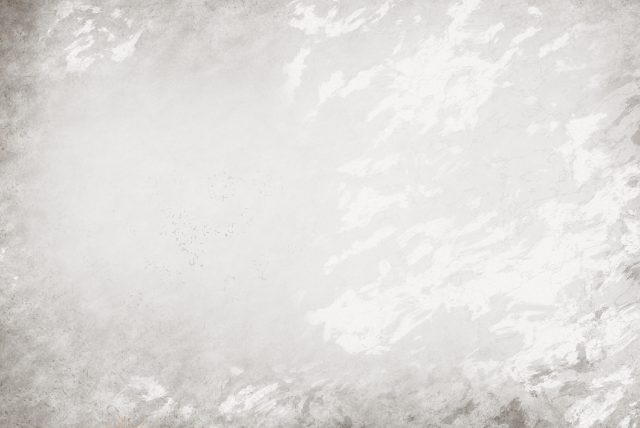
This texture is drawn by a Shadertoy shader. Its source:

```glsl
// Pale weathered plaster with worn white flakes, brushed streaks and grimy edges.

const float PAPER = 0.922;          // tone of the clean middle
const float FLAKE_TONE = 0.962;     // tone of the white flakes
const float STREAK_ANGLE = 0.55;    // slope of the brushed streaks
const float STREAK_STRETCH = 0.55;  // frequency along a streak
const float FLAKE_SCALE = 36.0;
const float GRAIN = 0.034;
const float MOTTLE = 0.20;
const float WARMTH = 0.065;

float hash(vec2 p) {
    vec3 q = fract(vec3(p.xyx) * 0.1031);
    q += dot(q, q.yzx + 33.33);
    return fract((q.x + q.y) * q.z);
}

float noise(vec2 p) {
    vec2 i = floor(p), f = fract(p);
    f = f * f * (3.0 - 2.0 * f);
    return mix(mix(hash(i), hash(i + vec2(1, 0)), f.x),
               mix(hash(i + vec2(0, 1)), hash(i + vec2(1, 1)), f.x), f.y);
}

// Five octaves; each turns only slightly so that streaks keep their slope
float fbm(vec2 p) {
    float sum = 0.0, amp = 0.5, total = 0.0;
    for (int k = 0; k < 5; k++) {
        sum += amp * noise(p);
        total += amp;
        p = mat2(1.94, 0.5, -0.5, 1.94) * p + 17.3;
        amp *= 0.6;
    }
    return sum / total;
}

// Soft elliptical spot: 1 at its centre, fading with radius
float spot(vec2 uv, vec2 centre, vec2 radius) {
    vec2 d = (uv - centre) / radius;
    return exp(-dot(d, d));
}

// Thin lines where a noise field crosses its mean
float veins(vec2 p, float width) {
    return 1.0 - smoothstep(0.0, width, abs(fbm(p) - 0.5));
}

// Broad shading of the wall, darker toward its borders
float shading(vec2 uv) {
    float tone = PAPER;
    tone -= 0.16 * exp(-uv.x / 0.06);
    tone -= 0.08 * exp(-(1.0 - uv.x) / 0.10);
    tone -= 0.18 * exp(-uv.y / 0.13);
    tone -= 0.09 * exp(-(1.0 - uv.y) / 0.12);
    tone -= 0.18 * spot(uv, vec2(0.0, 1.0), vec2(0.08, 0.24));
    tone -= 0.06 * spot(uv, vec2(0.24, 0.93), vec2(0.24, 0.16));
    tone -= 0.06 * spot(uv, vec2(0.14, 0.17), vec2(0.26, 0.17));
    return tone;
}

// Where the white flakes gather
float flakeCover(vec2 uv) {
    float c = 0.95 * spot(uv, vec2(0.65, 0.77), vec2(0.09, 0.11));
    c += 0.70 * spot(uv, vec2(0.72, 0.93), vec2(0.17, 0.12));
    c += 0.50 * spot(uv, vec2(0.49, 0.88), vec2(0.05, 0.18));
    c += 0.65 * spot(uv, vec2(0.59, 0.54), vec2(0.08, 0.13));
    c += 0.68 * spot(uv, vec2(0.57, 0.30), vec2(0.09, 0.13));
    c += 0.62 * spot(uv, vec2(0.92, 0.56), vec2(0.11, 0.22));
    c += 0.85 * spot(uv, vec2(0.98, 0.14), vec2(0.10, 0.19));
    c += 0.45 * spot(uv, vec2(0.80, 0.32), vec2(0.16, 0.26));
    c += 0.52 * spot(uv, vec2(0.14, 0.91), vec2(0.10, 0.09));
    c += 0.48 * spot(uv, vec2(0.01, 0.38), vec2(0.04, 0.09));
    c += 0.42 * spot(uv, vec2(0.34, 0.08), vec2(0.20, 0.08));
    return min(c, 1.0);
}

void mainImage(out vec4 fragColor, in vec2 fragCoord) {
    vec2 uv = fragCoord / iResolution.xy;
    vec2 p = fragCoord / iResolution.y;

    // Streak-aligned, warped coordinates
    float ca = cos(STREAK_ANGLE), sa = sin(STREAK_ANGLE);
    vec2 s = mat2(ca, -sa, sa, ca) * p * vec2(STREAK_STRETCH, 1.0);
    s += 0.03 * (vec2(noise(p * 14.0), noise(p * 14.0 + 41.0)) - 0.5);

    float tone = shading(uv);
    float grime = smoothstep(0.01, 0.20, PAPER - tone);

    // Mottled dirt, strongest along the borders
    tone += (fbm(p * 18.0 + 5.0) - 0.5) * MOTTLE * (0.08 + grime);
    tone += (fbm(s * 60.0 + 9.0) - 0.5) * MOTTLE * (0.12 + 0.9 * grime);

    // A pale haze under small broken flakes
    float cover = flakeCover(uv);
    tone = mix(tone, FLAKE_TONE, 0.38 * cover);
    float field = fbm(s * FLAKE_SCALE + 3.0) + 0.25 * (noise(s * 11.0 + 8.0) - 0.5);
    float flakes = smoothstep(0.60, 0.72, field + 0.22 * cover) * smoothstep(0.05, 0.4, cover);
    tone = mix(tone, FLAKE_TONE, flakes * 0.85);

    // Creases and chipped shadows on the right, in an arc at the lower corner
    float arc = length((uv - vec2(0.68, 0.50)) / vec2(0.31, 0.48));
    float chipZone = 0.9 * exp(-pow((arc - 1.0) / 0.13, 2.0)) * smoothstep(0.65, 0.85, uv.x)
                   * smoothstep(0.60, 0.35, uv.y);
    chipZone += 0.8 * spot(uv, vec2(1.0, 0.70), vec2(0.05, 0.17));
    chipZone += 0.7 * spot(uv, vec2(0.58, 0.02), vec2(0.32, 0.09));
    float chips = smoothstep(0.52, 0.64, fbm(s * 44.0 + 61.0));
    tone -= 0.16 * chips * chipZone;
    float creaseZone = 0.75 * smoothstep(0.42, 0.95, uv.x) + chipZone + 0.3 * cover;
    tone -= 0.04 * veins(s * 26.0 + 27.0, 0.035) * creaseZone;

    // Tiny dark specks left of the middle and in the grimy border
    float speckZone = 0.8 * spot(uv, vec2(0.36, 0.47), vec2(0.10, 0.14)) + grime
                    + 0.5 * spot(uv, vec2(0.22, 0.40), vec2(0.14, 0.16));
    float specks = smoothstep(0.72, 0.92, noise(p * 230.0)) * smoothstep(0.45, 0.65, noise(p * 26.0));
    tone -= 0.10 * specks * speckZone;

    // Fine grain, then a warm tint that grows with darkness
    tone += (noise(p * 280.0) - 0.5) * GRAIN * (0.35 + 2.0 * grime);
    vec3 colour = tone + (1.0 - tone) * WARMTH * vec3(1.0, 0.0, -1.0);

    // Rusty crumbs on the left and lower-left borders
    float rustZone = exp(-uv.x / 0.02) * smoothstep(0.3, 0.7, uv.y) + spot(uv, vec2(0.18, 0.0), vec2(0.12, 0.03));
    colour += smoothstep(0.58, 0.85, noise(p * 110.0 + 13.0)) * rustZone * vec3(0.06, 0.03, 0.0);

    fragColor = vec4(clamp(colour, 0.0, 1.0), 1.0);
}
```
